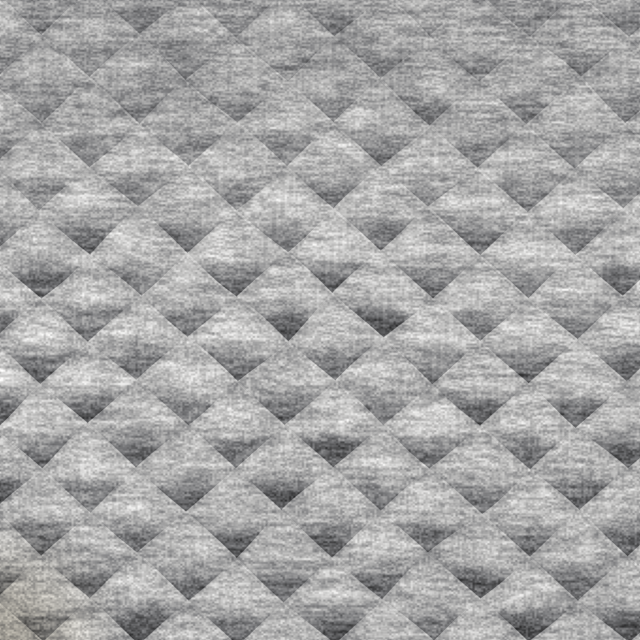
Write a WebGL 2 fragment shader that draws this texture.

```glsl
#version 300 es
precision highp float;
// Grey heathered jersey, quilted into soft diamonds by fine diagonal seams.
uniform vec2 u_resolution;
out vec4 fragColor;

float hash(vec2 p) {
    return fract(sin(dot(p, vec2(127.1, 311.7))) * 43758.5453);
}

float noise(vec2 p) {
    vec2 i = floor(p), f = fract(p);
    f = f * f * (3.0 - 2.0 * f);
    return mix(mix(hash(i), hash(i + vec2(1, 0)), f.x),
               mix(hash(i + vec2(0, 1)), hash(i + vec2(1, 1)), f.x), f.y);
}

// Knit yarn: long horizontal streaks, short flecks and fine grain, around zero
float heather(vec2 p) {
    float streaks = noise(p * vec2(16, 150)) - 0.5;
    float flecks = noise(p * vec2(75, 230) + 31.0) - 0.5;
    float grain = noise(p * vec2(300, 340) + 77.0) - 0.5;
    float clouds = noise(p * vec2(22, 45) + 13.0) - 0.5;
    return 0.12 * streaks + 0.13 * flecks + 0.17 * grain + 0.07 * clouds;
}

// Diagonal lattice whose whole numbers are the seams, slightly pulled by hand
vec2 quiltLattice(vec2 p) {
    vec2 pull = vec2(noise(p * 9.0), noise(p * 9.0 + 40.0)) - 0.5;
    vec2 q = (p + 0.012 * pull - vec2(0.521, 0.401)) / vec2(0.0762, 0.0677);
    return 0.5 * vec2(q.x + q.y, q.x - q.y);
}

// Light from above: a bright crown and a shadow pooled in the lower corner
float padding(vec2 local, vec2 cell, vec2 p) {
    float height = local.x - local.y;
    float side = local.x + local.y;
    float sag = height + 0.22 * (noise(p * vec2(24, 30) + cell * 3.7) - 0.5);
    float shadow = 1.0 - smoothstep(-0.72, 0.08, sag + 0.25 * side * side);
    float crown = exp(-5.0 * (height - 0.22) * (height - 0.22) - 2.0 * side * side);
    float strength = 0.75 + 0.5 * hash(cell);
    return 0.075 * crown - 0.25 * shadow * strength;
}

void main() {
    vec2 p = gl_FragCoord.xy / u_resolution;
    float pixel = 1.0 / min(u_resolution.x, u_resolution.y);

    vec2 lattice = quiltLattice(p);
    vec2 cell = floor(lattice);
    vec2 local = fract(lattice) - 0.5;
    vec2 seamDistance = (0.5 - abs(local)) / 9.88;
    float edge = min(seamDistance.x, seamDistance.y);

    // The quilting flattens out towards the top
    float relief = mix(1.0, 0.42, smoothstep(0.5, 0.95, p.y));
    float tone = 0.655 + 0.045 * smoothstep(0.0, 0.45, p.y)
               - 0.055 * smoothstep(0.65, 1.0, p.y);
    tone += relief * padding(local, cell, p) * smoothstep(0.0, 1.5 * pixel, edge);
    tone += 0.025 * (hash(cell + 9.0) - 0.5);

    // Stitches: falling seams show more than rising ones, with worn gaps
    vec2 stitch = 1.0 - smoothstep(vec2(0.0006), vec2(0.0012 + pixel), seamDistance);
    float wear = smoothstep(0.2, 0.65, noise(p * 60.0 + 5.0));
    float thread = max(stitch.x, 0.6 * stitch.y) * mix(0.35, 1.0, wear);
    float crease = 1.0 - smoothstep(0.001, 0.007, edge);
    tone += 0.075 * thread - 0.035 * crease;

    tone += 1.25 * heather(p);

    // Neutral grey, cooler in the shadows and warmer in the lower left corner
    vec3 color = tone * mix(vec3(0.985, 0.99, 1.01), vec3(1.0, 0.998, 0.994),
                            smoothstep(0.4, 0.75, tone));
    float corner = 1.0 - smoothstep(0.0, 0.22, length(p));
    color *= 1.0 - corner * vec3(0.06, 0.08, 0.13);
    fragColor = vec4(clamp(color, 0.0, 1.0), 1.0);
}
```
